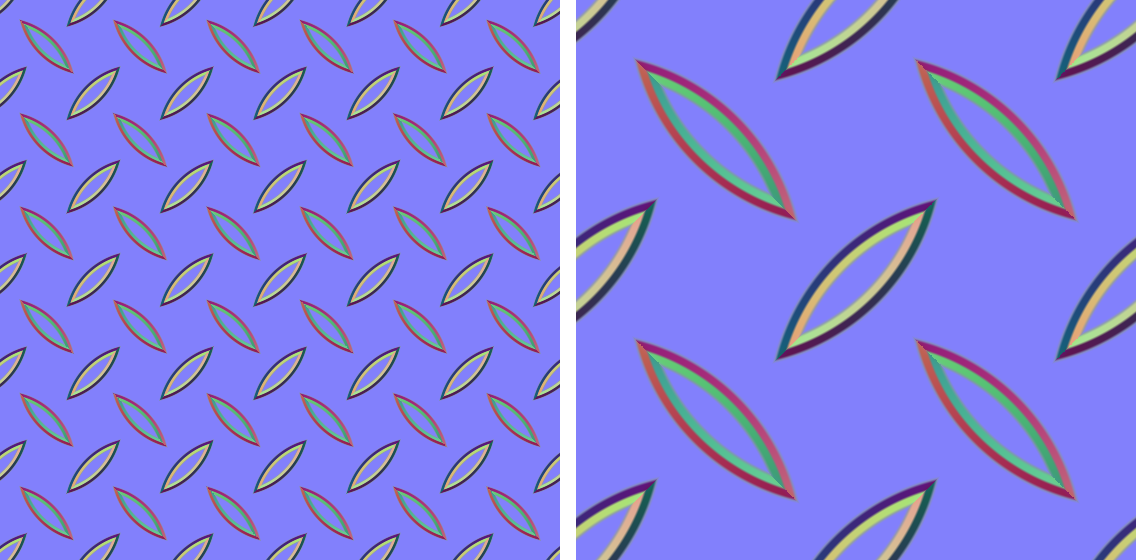
Left, the full canvas; right, a detail of the centre.
Give the GLSL for this texture map, as a three.js fragment shader.

```glsl
// Diamond-plate normal map: six by six cells of crossed, bevelled lens-shaped treads.
varying vec2 vUv;

const float REPEATS = 6.0;
const float HALF_LENGTH = 0.403;  // all lengths in cells
const float HALF_WIDTH = 0.112;
const float BEVEL = 0.027;        // width of each of the two slopes
const float RIM = 0.007;
const float SOFT = 0.006;

const vec3 FLAT_COLOR = vec3(0.51, 0.50, 0.99);
const vec3 RIM_COLOR = vec3(0.52, 0.57, 0.68);

// Coverage of the region where the signed distance is below the limit.
float inside(float dist, float limit) {
  return 1.0 - smoothstep(limit - SOFT, limit + SOFT, dist);
}

// Lens along the rising diagonal: xy = outward direction, z = signed distance.
vec3 lens(vec2 p) {
  vec2 axis = vec2(0.70710678);
  vec2 across = vec2(-axis.x, axis.y);
  float radius = (HALF_LENGTH * HALF_LENGTH + HALF_WIDTH * HALF_WIDTH) / (2.0 * HALF_WIDTH);
  float side = dot(p, across) < 0.0 ? -1.0 : 1.0;
  vec2 arm = vec2(dot(p, axis), abs(dot(p, across)) + radius - HALF_WIDTH);
  float reach = length(arm);
  vec2 outward = (arm.x * axis + side * arm.y * across) / reach;
  return vec3(outward, reach - radius);
}

// Paints one tread; the tilts scale red and green along the outward direction.
vec3 paintTread(vec3 base, vec2 p, vec2 outerTilt, vec2 innerTilt) {
  vec3 shape = lens(p);
  vec2 facing = abs(shape.xy);
  float side = clamp((p.y - p.x) / 0.02, -1.0, 1.0);
  vec3 outerColor = vec3(0.5 + outerTilt * facing, 0.40 + 0.08 * side);
  vec3 innerColor = vec3(0.5 + innerTilt * facing, 0.52 - 0.06 * side);

  vec3 color = mix(base, RIM_COLOR, 0.8 * inside(shape.z, RIM));
  color = mix(color, outerColor, inside(shape.z, 0.0));
  color = mix(color, innerColor, inside(shape.z, -BEVEL));
  color = mix(color, RIM_COLOR, 0.8 * inside(shape.z, -2.0 * BEVEL));
  return mix(color, base, inside(shape.z, -2.0 * BEVEL - RIM));
}

// Position relative to the nearest repeat of a centre given in cells.
vec2 repeatAround(vec2 p, vec2 center) {
  return fract(p - center + 0.5) - 0.5;
}

void main() {
  vec2 cell = vUv * REPEATS;
  vec2 rising = repeatAround(cell, vec2(0.0));
  vec2 falling = repeatAround(cell, vec2(0.5)) * vec2(-1.0, 1.0);

  vec3 color = FLAT_COLOR;
  color = paintTread(color, rising, vec2(-0.43, -0.44), vec2(0.42, 0.42));
  color = paintTread(color, falling, vec2(0.26, -0.40), vec2(-0.27, 0.32));
  gl_FragColor = vec4(color, 1.0);
}
```
